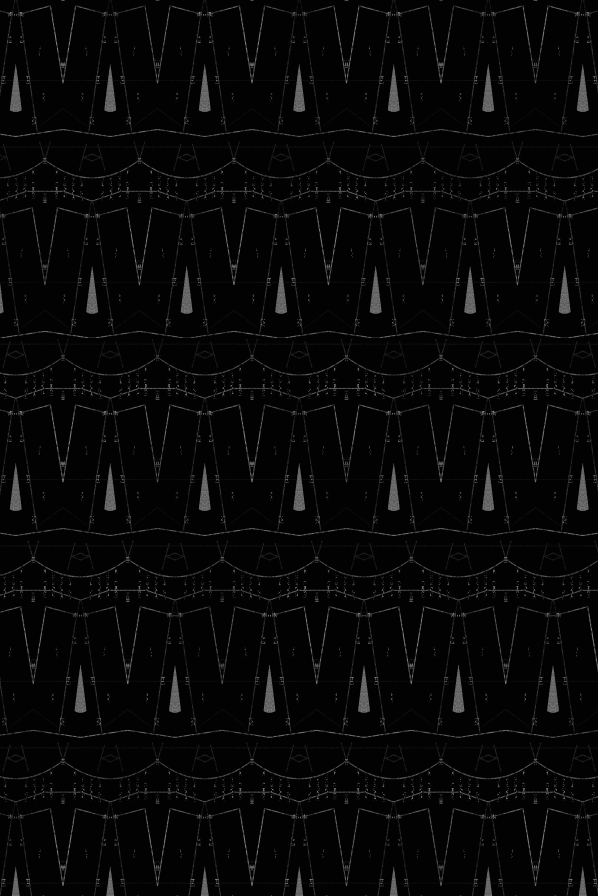
Reproduce this pattern procedurally as a Shadertoy shader.

```glsl
// Mirrored bands of thin grey masts, cables and solid spires on black.
#define UNITS 768.0      // design units in the canvas height
#define CELL 81.0        // width of one repeat
#define BAND 173.0       // height of one repeat
#define BAND_TOP -107.0  // top of a band, measured from its spire tip
#define FIRST_TIP 55.0   // depth of the first spire tip
#define LINE 0.45        // half width of a line
#define SPIRE_H 41.0
#define SPIRE_W 5.3
#define SPIRE_GREY 0.43
#define BACKGROUND 0.008
#define WEAR 0.6         // how far lines fade where worn

float hash(vec2 p) {
    vec3 h = fract(p.xyx * vec3(0.1031, 0.103, 0.0973));
    h += dot(h, h.yzx + 33.33);
    return fract((h.x + h.y) * h.z);
}

float corner(vec2 cell, vec2 offset) {
    float angle = 6.2832 * hash(cell);
    return dot(vec2(cos(angle), sin(angle)), offset);
}

float gradientNoise(vec2 p) {
    vec2 i = floor(p), f = fract(p), s = f * f * (3.0 - 2.0 * f), e = vec2(1, 0);
    return mix(mix(corner(i, f), corner(i + e.xy, f - e.xy), s.x),
               mix(corner(i + e.yx, f - e.yx), corner(i + 1.0, f - 1.0), s.x), s.y);
}

// Antialiased coverage from a signed distance in design units
float cover(float d) {
    return clamp(0.5 - d * iResolution.y / UNITS, 0.0, 1.0);
}

float stroke(vec2 p, vec2 a, vec2 b) {
    vec2 d = b - a;
    float t = clamp(dot(p - a, d) / dot(d, d), 0.0, 1.0);
    return cover(length(p - a - t * d) - LINE);
}

// Small box filled with fine grain
float speckle(vec2 p, vec2 centre, vec2 size) {
    vec2 d = abs(p - centre) - size;
    float grain = smoothstep(-0.15, 0.3, gradientNoise(p * 0.65 + centre));
    return cover(max(d.x, d.y)) * grain;
}

float cableHeight(float a) {
    float t = 1.0 - a / (0.5 * CELL);
    return -91.0 + 15.5 * (1.0 - t * t);
}

float bridgeHeight(float a) {
    return -64.0 + 0.34 * max(a - 16.0, 0.0);
}

// p.x: distance from the mirror axis, p.y: depth below the spire tip
float lowerBand(vec2 p) {
    vec2 node = vec2(37.0, -43.0), foot = vec2(22.0, 59.0);
    float ink = 0.5 * stroke(p, vec2(0, 16), vec2(10.7, -50));
    ink = max(ink, 0.42 * stroke(p, vec2(10.7, -50), node));
    ink = max(ink, 0.24 * stroke(p, node, foot));
    ink = max(ink, 0.45 * stroke(p, vec2(0, 56), vec2(40.5, 62)));
    ink = max(ink, 0.05 * stroke(p, vec2(0, 38), vec2(20, 53)));
    ink = max(ink, 0.05 * stroke(p, vec2(0, 14), vec2(40.5, 14)));
    ink = max(ink, 0.5 * speckle(p, node, vec2(3.0, 2.0)));
    ink = max(ink, 0.4 * speckle(p, vec2(0, 0), vec2(2.0, 4.5)));
    // Fittings beside the leaning leg, and loose ticks between the legs
    for (int i = 0; i < 3; i++) {
        float t = 0.21 + 0.345 * float(i);
        vec2 c = mix(node, foot, t);
        ink = max(ink, 0.5 * speckle(p, c + vec2(1.2, 0), vec2(1.8, 3.2)));
    }
    for (int i = 0; i < 2; i++) {
        vec2 c = vec2(20.0 - 3.5 * float(i), -11.0 + 39.0 * float(i));
        ink = max(ink, 0.35 * speckle(p, c, vec2(0.8, 4.0)));
    }
    return ink;
}

float upperBand(vec2 p) {
    float cable = cableHeight(p.x), bridge = bridgeHeight(p.x);
    float b = 0.5 * CELL - p.x;
    float ink = 0.38 * cover(abs(p.y - cable) * 0.85 - LINE);
    ink = max(ink, 0.38 * cover(abs(p.y - bridge) * 0.95 - LINE));
    ink = max(ink, 0.17 * stroke(p, vec2(0, -91), vec2(4.5, -106)));
    ink = max(ink, 0.5 * speckle(p, vec2(0, -90), vec2(2.5, 2.5)));
    ink = max(ink, 0.45 * speckle(p, vec2(0, -58), vec2(1.5, 4.0)));
    // Faint lantern hung on the spire axis
    ink = max(ink, 0.14 * stroke(vec2(b, p.y), vec2(5, -104), vec2(11, -82)));
    ink = max(ink, 0.14 * stroke(vec2(b, p.y), vec2(0, -96), vec2(7, -93)));
    ink = max(ink, 0.14 * stroke(vec2(b, p.y), vec2(0, -90), vec2(7, -93)));
    ink = max(ink, 0.12 * stroke(vec2(b, p.y), vec2(0.5, -56), vec2(3, -43)));
    ink = max(ink, 0.07 * stroke(p, vec2(0, -102), vec2(40.5, -102)));
    // Hangers below the cable and posts across the bridge
    for (int i = 0; i < 4; i++) {
        float a = 10.0 + 7.2 * float(i), drop = 2.0 + 2.5 * hash(vec2(a, 3.0));
        ink = max(ink, 0.42 * speckle(p, vec2(a, cableHeight(a) + drop + 1.0), vec2(0.9, drop)));
        ink = max(ink, 0.48 * speckle(p, vec2(a, bridgeHeight(a) - 1.0), vec2(1.1, 7.0 - float(i))));
    }
    return ink;
}

void mainImage(out vec4 fragColor, in vec2 fragCoord) {
    vec2 canvas = vec2(fragCoord.x, iResolution.y - fragCoord.y) * UNITS / iResolution.y;

    // Bands; the second one is cut a little short
    float y = canvas.y + 4.0 * step(290.0, canvas.y) - FIRST_TIP - BAND_TOP;
    float band = floor(y / BAND);
    float v = y - band * BAND + BAND_TOP;

    // Odd bands slide left by growing amounts
    float shift = 13.5 - mod(band, 2.0) * (10.5 + 5.0 * band);
    float b = abs(mod(canvas.x - shift + 0.5 * CELL, CELL) - 0.5 * CELL);
    vec2 p = vec2(0.5 * CELL - b, v);

    // Broken strokes, with slow fading across the canvas
    float dashes = smoothstep(-0.35, 0.2, gradientNoise(p * 0.37 + 7.0));
    float fade = smoothstep(-0.4, 0.25, gradientNoise(canvas * 0.014 + band * 5.3));
    float ink = max(lowerBand(p), upperBand(p));
    ink *= mix(1.0 - WEAR, 1.0, dashes) * mix(1.0 - 0.5 * WEAR, 1.0, fade);

    // Solid spire with a grainy face and a rounded foot
    float side = b - SPIRE_W * pow(clamp(v / SPIRE_H, 0.0, 1.0), 0.9);
    float spire = cover(max(side, max(-v, v - SPIRE_H + 0.06 * b * b)));
    float grain = 0.92 + 0.3 * gradientNoise(vec2(b, v) * 0.8);
    ink = max(ink, spire * SPIRE_GREY * grain);

    fragColor = vec4(vec3(BACKGROUND + ink), 1.0);
}
```
